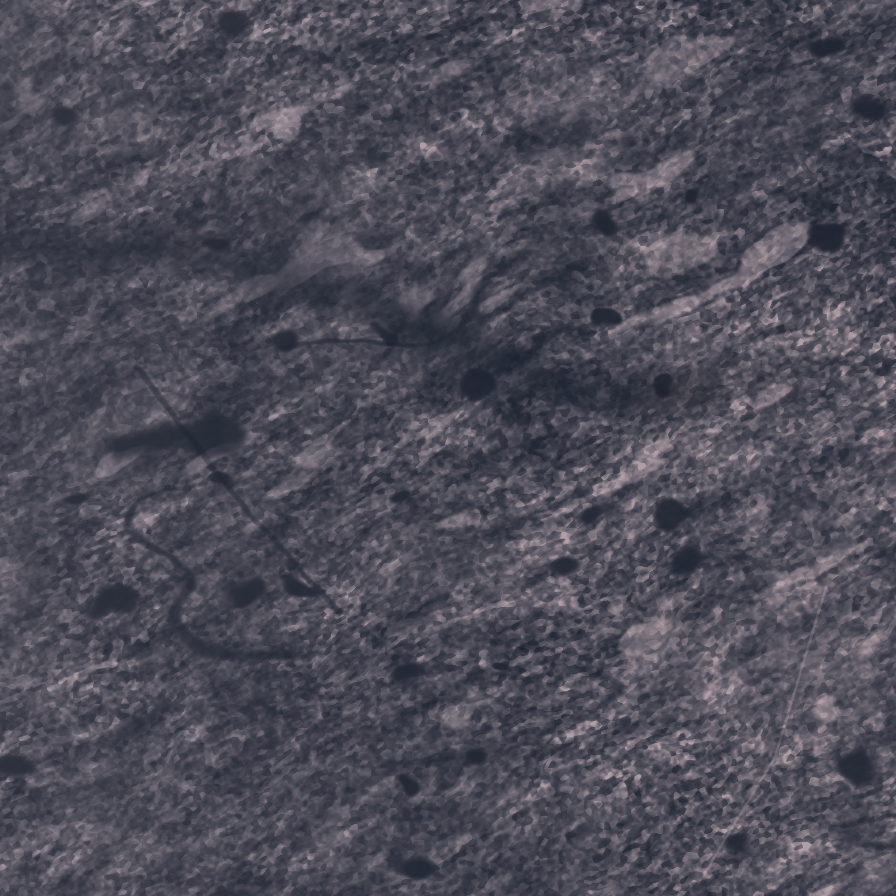
A Shadertoy shader for this texture:

```glsl
// Weathered dark stone: slanted mineral flakes and crisp crystal specks, crossed by
// wavy dark veins, pits, a crack and a fine scratch, under a bluish haze at the left.
// Signed noise and facet layers are summed to one tone, which drives a colour ramp.

#define GRAIN_ANGLE   0.48
#define STREAK_SCALE  vec2(17.0, 50.0)
#define FLAKE_SCALE   vec2(32.0, 84.0)
#define SPECK_SCALE   vec2(125.0, 185.0)
#define SPECK_AMOUNT  0.9
#define VEIN_AMOUNT   1.6
#define PIT_SCALE     10.0
#define PIT_AMOUNT    2.4
#define PATCH_AMOUNT  1.4
#define HAZE_AMOUNT   0.32
#define SHADOW_COLOR  vec3(0.15, 0.17, 0.22)
#define LIGHT_COLOR   vec3(0.56, 0.52, 0.56)

float hash(vec2 p) {
    vec3 h = fract(vec3(p.xyx) * 0.1031);
    h += dot(h, h.yzx + 33.33);
    return fract((h.x + h.y) * h.z);
}

// Value noise from -1 to 1
float noise(vec2 p) {
    vec2 cell = floor(p), f = fract(p);
    f = f * f * (3.0 - 2.0 * f);
    float low  = mix(hash(cell), hash(cell + vec2(1, 0)), f.x);
    float high = mix(hash(cell + vec2(0, 1)), hash(cell + vec2(1, 1)), f.x);
    return 2.0 * mix(low, high, f.y) - 1.0;
}

float fbm(vec2 p, int octaves) {
    float sum = 0.0, gain = 1.0;
    for (int i = 0; i < octaves; i++) {
        sum += gain * noise(p);
        p = p * 2.03 + 17.3;
        gain *= 0.5;
    }
    return sum;
}

vec2 noise2(vec2 p) {
    return vec2(noise(p), noise(p + 41.7));
}

// Angular facets of random brightness from -1 to 1, with smoothed borders
float facets(vec2 p) {
    vec2 base = floor(p), sum = vec2(0.0);
    for (int y = -1; y <= 1; y++)
    for (int x = -1; x <= 1; x++) {
        vec2 cell = base + vec2(x, y);
        vec2 d = cell + vec2(hash(cell + 3.1), hash(cell + 58.7)) - p;
        sum += exp(-20.0 * dot(d, d)) * vec2(2.0 * hash(cell + 115.4) - 1.0, 1.0);
    }
    return sum.x / max(sum.y, 1e-9);
}

float segmentDistance(vec2 p, vec2 a, vec2 b) {
    vec2 ab = b - a;
    return length(p - a - ab * clamp(dot(p - a, ab) / dot(ab, ab), 0.0, 1.0));
}

// Dark hollows scattered over a jittered grid
float pits(vec2 p) {
    float cover = 0.0;
    vec2 base = floor(p);
    for (int y = -1; y <= 1; y++)
    for (int x = -1; x <= 1; x++) {
        vec2 cell = base + vec2(x, y);
        vec2 center = cell + 0.2 + 0.6 * vec2(hash(cell + 3.1), hash(cell + 8.7));
        float radius = mix(0.08, 0.21, hash(cell + 15.4)) * step(0.66, hash(cell + 27.9));
        float d = length((p - center) * vec2(0.75, 1.15));
        cover = max(cover, 1.0 - smoothstep(radius * 0.5, radius * 1.15 + 0.001, d));
    }
    return cover;
}

void mainImage(out vec4 fragColor, in vec2 fragCoord) {
    vec2 uv = fragCoord / iResolution.y;
    float pixel = 1.0 / iResolution.y;

    // Gently bent coordinates, and the same turned along the streaks
    vec2 bent = uv + 0.009 * noise2(uv * 9.0) + 0.0018 * noise2(uv * 50.0);
    float c = cos(GRAIN_ANGLE), s = sin(GRAIN_ANGLE);
    vec2 along = mat2(c, -s, s, c) * bent;

    // Broad mottling, slanted streaks and flakes, crystal specks
    float broad = fbm(uv * vec2(3.5, 5.0) + 5.0, 3);
    float flakes = 0.75 * fbm(along * STREAK_SCALE, 4) + 0.55 * facets(along * FLAKE_SCALE);
    float specks = facets(along * SPECK_SCALE) + 0.65 * noise(uv * 235.0 + 31.0)
                 + 1.1 * (0.35 - abs(noise(along * vec2(85.0, 120.0) + 9.0)));
    specks *= 1.0 + 0.35 * noise(uv * 8.0 + 90.0);

    // Smooth pale patches, more frequent toward the upper right
    float patchField = fbm(along * vec2(9.0, 21.0) + 60.0, 3) + 0.2 * (uv.x + uv.y - 1.0);
    float patches = smoothstep(0.7, 0.92, patchField);

    // Wavy veins and one wide sagging fault
    float veinField = fbm(bent * vec2(2.4, 6.0) + 23.0, 3);
    float veinMask = smoothstep(-0.2, 0.35, noise(uv * 4.0 + 77.0));
    float veins = veinMask * (1.0 - smoothstep(0.01, 0.085, abs(veinField)));
    float faultY = 0.70 - 0.13 * smoothstep(0.22, 0.66, uv.x) + 0.035 * noise(uv * 6.0 + 2.0);
    float faultOffset = (bent.y - faultY) / 0.024;
    float fault = exp(-faultOffset * faultOffset) * (1.0 - smoothstep(0.6, 0.95, uv.x));
    float crack = segmentDistance(bent, vec2(0.15, 0.58), vec2(0.38, 0.32));
    float dark = max(max(veins, 0.8 * fault), 0.8 - 0.8 * smoothstep(0.001, 0.005, crack));

    // Pits, with one large hollow and its tail
    float hollow = pits(bent * PIT_SCALE + 0.09 * noise2(uv * 42.0));
    float blotch = length((bent - vec2(0.235, 0.515)) * vec2(0.75, 1.2));
    float tail = segmentDistance(bent, vec2(0.13, 0.503), vec2(0.22, 0.522));
    hollow = max(hollow, 1.0 - smoothstep(0.0, 0.014, min(blotch - 0.02, tail - 0.003)));

    // Sum of layers, then a skewed curve with many darks and few lights
    float calm = (1.0 - 0.5 * patches) * (1.0 - 0.45 * dark) * (1.0 - 0.85 * hollow);
    float level = 0.1 + 0.64 * broad + calm * (flakes + SPECK_AMOUNT * specks);
    level += PATCH_AMOUNT * patches - VEIN_AMOUNT * dark - PIT_AMOUNT * hollow;
    float tone = 0.56 * exp(0.4 * min(level, 2.8)) - 0.25;

    // Haze at the left and a hairline scratch at the lower right
    float haze = (1.0 - smoothstep(0.0, 0.65, uv.x + 0.12 * broad)) * (0.65 + 0.35 * uv.y);
    tone = mix(tone, 0.34, HAZE_AMOUNT * haze);
    vec2 bend = vec2(0.865, 0.155);
    float scratch = min(segmentDistance(uv, vec2(0.922, 0.345), bend),
                        segmentDistance(uv, bend, vec2(0.78, 0.015)));
    tone += 0.25 * (1.0 - smoothstep(0.0006, 0.0012 + pixel, scratch));

    // Cool shadows, warmer lights at the right, brown stain in the fault
    vec3 color = mix(SHADOW_COLOR, LIGHT_COLOR, clamp(tone, -0.12, 1.3));
    color += vec3(0.014, 0.0, -0.008) * smoothstep(0.4, 1.0, tone) * uv.x;
    color += vec3(0.018, 0.0, -0.012) * fault * smoothstep(-0.2, 0.5, broad);
    fragColor = vec4(color, 1.0);
}
```
